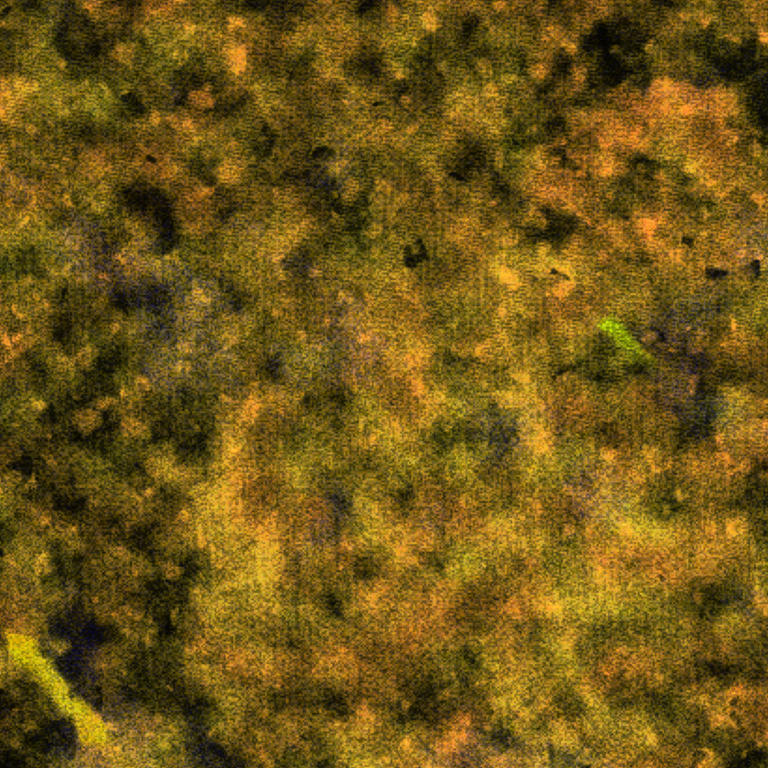
A WebGL 2 fragment shader for this texture:

```glsl
#version 300 es
precision highp float;
// Mottled amber and olive surface with soft clumps, round spots and fine grain.
// Layered value noise sets one brightness value, which is tinted from olive to
// orange; scattered spots, dark pits and two yellow streaks lie on top.
uniform vec2 u_resolution;
out vec4 fragColor;

float hash(vec2 p) {
  return fract(sin(dot(p, vec2(127.1, 311.7))) * 43758.5453);
}

float noise(vec2 p) {
  vec2 i = floor(p), f = fract(p);
  f = f * f * (3.0 - 2.0 * f);
  return mix(mix(hash(i), hash(i + vec2(1, 0)), f.x),
             mix(hash(i + vec2(0, 1)), hash(i + vec2(1, 1)), f.x), f.y);
}

float fbm(vec2 p) {
  float sum = 0.0, amp = 0.53;
  for (int k = 0; k < 4; k++) {
    sum += amp * noise(p);
    p = mat2(1.6, 1.2, -1.2, 1.6) * p + 17.3;
    amp *= 0.5;
  }
  return sum;
}

// Soft round spots, one per occupied cell of a jittered grid
float spots(vec2 p, float share, float seed) {
  vec2 cell = floor(p);
  float cover = 0.0;
  for (int y = -1; y <= 1; y++)
  for (int x = -1; x <= 1; x++) {
    vec2 c = cell + vec2(x, y);
    vec2 center = c + vec2(hash(c + seed), hash(c + seed + 5.7));
    float radius = mix(0.2, 0.5, hash(c + seed + 9.1));
    float spot = 1.0 - smoothstep(0.3 * radius, radius, length(p - center));
    cover = max(cover, spot * step(hash(c + seed + 13.9), share));
  }
  return cover;
}

// Gaussian patch of light or shade
float patchAt(vec2 p, vec2 center, vec2 size) {
  vec2 q = (p - center) / size;
  return exp(-dot(q, q));
}

// Soft stroke between two points
float streak(vec2 p, vec2 a, vec2 b, float width) {
  vec2 d = b - a;
  float along = clamp(dot(p - a, d) / dot(d, d), 0.0, 1.0);
  return 1.0 - smoothstep(0.3 * width, width, length(p - a - along * d));
}

void main() {
  vec2 p = gl_FragCoord.xy / u_resolution.y;
  vec2 warp = vec2(noise(p * 55.0), noise(p * 55.0 + 31.0)) - 0.5;
  vec2 w = p + 0.016 * warp;

  // Broad light and shade
  float glow = patchAt(p, vec2(0.64, 0.22), vec2(0.40, 0.28));
  float corner = patchAt(p, vec2(0.86, 0.82), vec2(0.22, 0.20));
  float tone = 0.38 + 0.23 * glow + 0.05 * corner;
  tone += 0.07 * patchAt(p, vec2(0.12, 0.88), vec2(0.28, 0.20));
  tone -= 0.13 * patchAt(p, vec2(0.50, 0.80), vec2(0.10, 0.14));
  tone -= 0.17 * patchAt(p, vec2(0.93, 0.36), vec2(0.09, 0.18));
  tone -= 0.13 * patchAt(p, vec2(0.02, 0.03), vec2(0.08, 0.08));

  // Clumps, with crisper islands towards the upper right
  tone += 0.50 * (fbm(p * 6.0 + 3.0) - 0.5);
  tone += 0.95 * (fbm(w * 23.0 + 40.0) - 0.5);
  float island = smoothstep(0.44, 0.62, fbm(w * 13.0 + 71.0));
  tone += 0.42 * corner * (island - 0.4);

  // Bright spots in two sizes and rare ragged pits
  float bright = max(spots(w * 21.0, 0.22, 2.0), 0.8 * spots(w * 38.0, 0.16, 6.0));
  tone += bright * mix(0.30, 0.16, glow);
  float pit = spots((p + 0.03 * warp) * 24.0, 0.035, 21.0);
  tone *= 1.0 - 0.8 * pit * (1.0 - 0.7 * glow);

  // Yellow streaks
  float gold = streak(w, vec2(0.02, 0.165), vec2(0.125, 0.045), 0.023);
  float lime = streak(w, vec2(0.788, 0.58), vec2(0.84, 0.525), 0.018);
  lime *= mix(0.5, 1.0, smoothstep(0.53, 0.58, p.y));
  tone = mix(tone, 0.90, 0.85 * gold);
  tone = mix(tone, 0.78, 0.75 * lime);

  // Fine grain, then a soft limit at both ends
  float grain = noise(p * 410.0) - 0.5 + 0.6 * (noise(p * vec2(230.0, 300.0) + 90.0) - 0.5);
  tone += grain * mix(0.22, 0.42, smoothstep(0.1, 0.6, tone));
  tone = tone < 0.15 ? 0.15 * exp((tone - 0.15) / 0.15) : tone;
  tone = min(tone, 0.85 + 0.5 * max(tone - 0.85, 0.0));

  // Tint: olive in the shade, orange in the light, greener or redder in places
  float hue = 0.36 * (fbm(p * 15.0 + 120.0) - 0.5) - 0.05 * bright - 0.07 * corner * island;
  hue += 0.10 * gold + 0.30 * lime;
  hue += 0.16 * (noise(p * 350.0 + 200.0) - 0.5);
  float green = mix(0.88, 0.755, smoothstep(0.1, 0.65, tone)) + 0.7 * hue;
  vec3 color = tone * vec3(1.0 - 0.35 * hue, green, 0.19 - 0.15 * (gold + lime));

  // Bluish speckle, strongest in grey stains
  float stain = smoothstep(0.58, 0.75, fbm(p * 9.0 + 160.0));
  color.b += (0.16 + 0.12 * stain) * (noise(p * 390.0 + 300.0) - 0.5) + 0.07 * stain;
  fragColor = vec4(clamp(color, 0.0, 1.0), 1.0);
}
```
